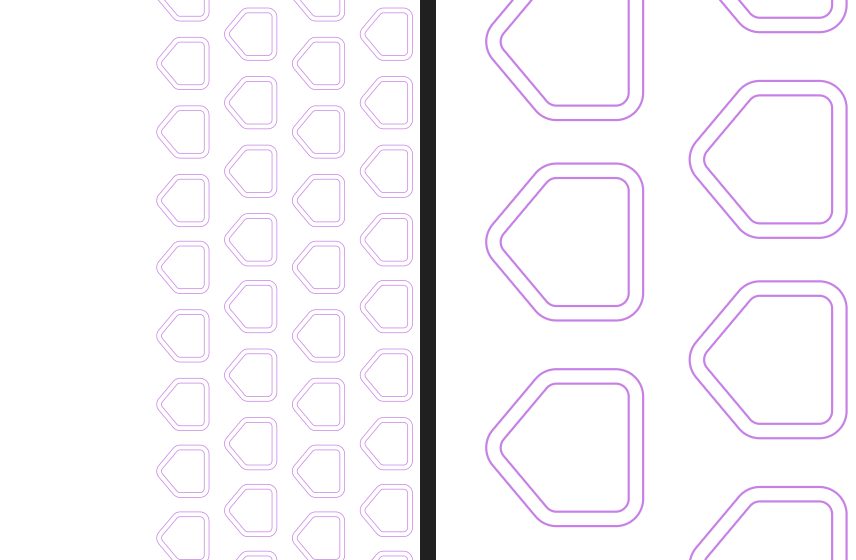
Left, the full canvas; right, a detail of the centre.
Write a WebGL 2 fragment shader that draws this pattern.

```glsl
#version 300 es
precision highp float;

uniform vec2 u_resolution;
out vec4 fragColor;

// Lengths are fractions of the canvas height
#define COLUMNS 4.0
#define ROWS 9
#define PITCH vec2(0.1211, 0.1224)
#define FIRST vec2(0.3266, -0.0091)
#define ODD_SHIFT 0.0701
#define ROW_SLIP 0.0031
#define CORE_HALF 0.0304
#define SHOULDER -0.0049
#define INNER_RADIUS 0.0077
#define OUTER_RADIUS 0.0163
#define LINE_WIDTH 0.0013
#define LINE_COLOR vec3(0.78, 0.50, 0.90)

float segmentDistance(vec2 p, vec2 a, vec2 b) {
    vec2 ab = b - a;
    return length(p - a - ab * clamp(dot(p - a, ab) / dot(ab, ab), 0.0, 1.0));
}

// Distance outside a pentagon pointing left, zero inside it
float pentagonDistance(vec2 p) {
    p.y = abs(p.y);
    vec2 tip = vec2(-CORE_HALF, 0.0);
    vec2 shoulder = vec2(SHOULDER, CORE_HALF);
    vec2 corner = vec2(CORE_HALF);
    vec2 slope = shoulder - tip;
    float slant = dot(p - tip, vec2(-slope.y, slope.x));
    if (max(max(p.x, p.y) - CORE_HALF, slant) < 0.0) return 0.0;
    float d = segmentDistance(p, tip, shoulder);
    d = min(d, segmentDistance(p, shoulder, corner));
    return min(d, segmentDistance(p, corner, vec2(CORE_HALF, 0.0)));
}

// Share of a pixel covered by a line at signed distance d
float lineCoverage(float d, float pixel) {
    float halfLine = 0.5 * LINE_WIDTH;
    float halfPixel = 0.5 * pixel;
    float overlap = min(d + halfPixel, halfLine) - max(d - halfPixel, -halfLine);
    return max(overlap, 0.0) / pixel;
}

// Row spacing tightens slightly at a few rows
float rowOffset(float row) {
    float slips = step(4.0, row) + step(7.0, row) + step(8.0, row);
    return row * PITCH.y - slips * ROW_SLIP;
}

void main() {
    float pixel = 1.0 / u_resolution.y;
    vec2 p = gl_FragCoord.xy * pixel;
    p.y = 1.0 - p.y;

    // Nearest column, with odd columns shifted down
    float column = clamp(round((p.x - FIRST.x) / PITCH.x), 0.0, COLUMNS - 1.0);
    vec2 origin = FIRST + vec2(column * PITCH.x, mod(column, 2.0) * ODD_SHIFT);

    // Nearest shape in that column
    float d = 1.0;
    for (int i = 0; i < ROWS; i++) {
        vec2 center = origin + vec2(0.0, rowOffset(float(i)));
        d = min(d, pentagonDistance(p - center));
    }

    // Two concentric rounded outlines
    float ink = lineCoverage(d - INNER_RADIUS, pixel) + lineCoverage(d - OUTER_RADIUS, pixel);
    fragColor = vec4(mix(vec3(1.0), LINE_COLOR, min(ink, 1.0)), 1.0);
}
```
